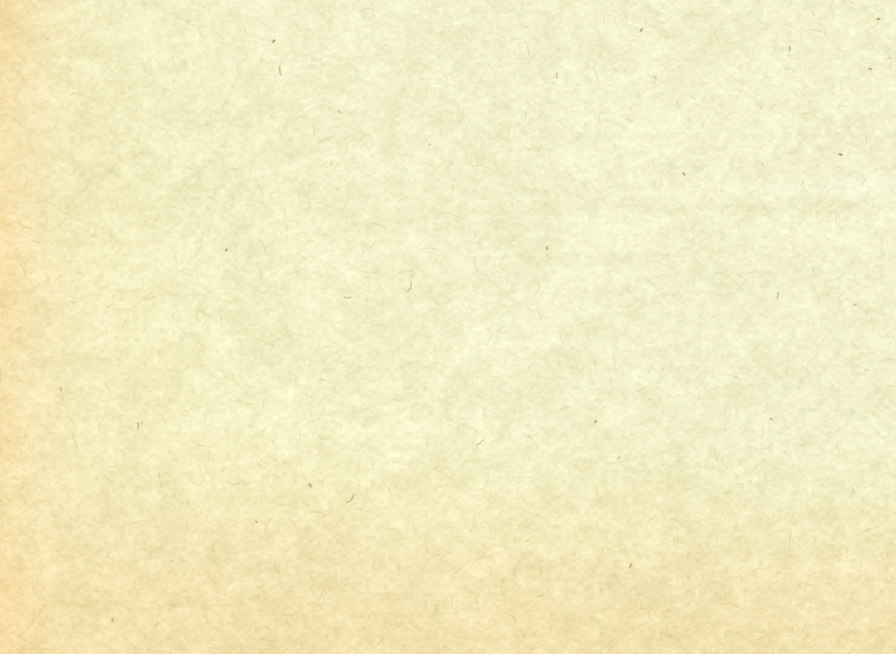
Give the GLSL for this texture, as a Shadertoy shader.

```glsl
// Aged cream paper: soft mottling and a crisp fibrous tooth from value noise,
// short faint fibres and brown flecks scattered on jittered grids,
// warm yellowing toward the left and bottom edges, and a faint crease.

vec3 hash3(vec2 p) {
    vec3 q = fract(p.xyx * vec3(0.1031, 0.1030, 0.0973));
    q += dot(q, q.yxz + 33.33);
    return fract((q.xxy + q.yzz) * q.zyx);
}

float noise(vec2 p) {
    vec2 cell = floor(p), f = fract(p);
    f = f * f * (3.0 - 2.0 * f);
    float low = mix(hash3(cell).x, hash3(cell + vec2(1, 0)).x, f.x);
    float high = mix(hash3(cell + vec2(0, 1)).x, hash3(cell + vec2(1, 1)).x, f.x);
    return mix(low, high, f.y);
}

// Layered noise, centred on zero
float fbm(vec2 p) {
    float sum = 0.0, amp = 0.5;
    for (int i = 0; i < 5; i++) {
        sum += amp * (noise(p) - 0.5);
        p = mat2(1.6, 1.2, -1.2, 1.6) * p + 17.3;
        amp *= 0.62;
    }
    return sum;
}

// Slightly bent strands, one per grid cell; share is the fraction of cells in use
float strands(vec2 p, float scale, float halfLength, float width, float share, float seed) {
    vec2 home = floor(p * scale);
    float cover = 0.0;
    for (int j = -1; j <= 1; j++)
    for (int i = -1; i <= 1; i++) {
        vec2 cell = home + vec2(i, j);
        vec3 place = hash3(cell + seed);
        vec3 form = hash3(cell + seed + 71.7);
        if (form.z > share) continue;
        float angle = place.z * 6.2832, c = cos(angle), s = sin(angle);
        vec2 q = mat2(c, -s, s, c) * (p - (cell + place.xy) / scale);
        float reach = halfLength * (0.3 + 0.7 * form.x);
        float along = min(abs(q.x), reach);
        q.y += (form.y - 0.5) * 0.7 * along * along / reach;
        float d = length(vec2(abs(q.x) - along, q.y));
        float ink = 1.0 - smoothstep(0.0, width + 0.0018, d);
        cover = max(cover, ink * (0.2 + 0.8 * place.x));
    }
    return cover;
}

void mainImage(out vec4 fragColor, in vec2 fragCoord) {
    vec2 uv = fragCoord / iResolution.xy;
    vec2 p = fragCoord / iResolution.y;

    // Cream base, yellowed at the left and bottom
    float wobble = 0.04 * fbm(p * 5.0);
    float left = max(uv.x + wobble, 0.0);
    float bottom = max(uv.y + 2.0 * wobble, 0.0);
    vec3 color = mix(vec3(0.960, 0.936, 0.758), vec3(0.952, 0.948, 0.803),
                     smoothstep(0.0, 0.8, uv.x * 0.7 + uv.y * 0.4));
    color = mix(color, vec3(0.954, 0.880, 0.670), 0.80 * (1.0 - smoothstep(0.0, 0.38, bottom)));
    color = mix(color, vec3(0.972, 0.855, 0.625), 0.62 * exp(-left * 24.0) + 0.14 * exp(-left * 7.0));

    // Faint clouds, fibrous blotches and paper tooth
    float clouds = fbm(p * vec2(4.0, 6.0) + 3.1);
    float blotches = fbm(p * vec2(30.0, 38.0) + 41.0);
    float felt = noise(p * vec2(75.0, 105.0) + 23.0) - 0.5;
    float tooth = noise(p * vec2(135.0, 175.0)) + noise(p * vec2(230.0, 290.0) + 9.0) - 1.0;
    float tone = 0.048 * clouds + 0.085 * blotches + 0.022 * felt + 0.046 * tooth;
    color += tone * vec3(0.68, 0.78, 1.08);

    // Horizontal crease: light ridge on the right above a thin shadow
    float ridge = exp(-pow((p.y - 0.715 + wobble * 0.3) / 0.018, 2.0)) * smoothstep(0.76, 1.0, uv.x);
    float shadow = exp(-pow((p.y - 0.682 + wobble * 0.3) / 0.010, 2.0)) * smoothstep(0.35, 0.7, uv.x);
    color += ridge * vec3(0.018, 0.022, 0.045) - shadow * vec3(0.012, 0.013, 0.020);

    // Pale and tan fibres pressed into the sheet
    float shortTan = strands(p, 52.0, 0.008, 0.0006, 0.60, 5.0);
    float longTan = strands(p, 24.0, 0.016, 0.0004, 0.35, 131.0);
    float pale = strands(p, 46.0, 0.010, 0.0008, 0.70, 257.0);
    color -= (0.058 * shortTan + 0.060 * longTan) * vec3(0.75, 0.85, 1.20);
    color += 0.034 * pale * vec3(0.6, 0.7, 1.1);

    // Sparse brown flecks and a few longer slivers
    float flecks = strands(p, 14.0, 0.0022, 0.0012, 0.10, 389.0);
    float slivers = strands(p, 9.0, 0.008, 0.0006, 0.10, 523.0);
    color = mix(color, vec3(0.62, 0.47, 0.22), 0.80 * flecks);
    color = mix(color, vec3(0.68, 0.56, 0.30), 0.60 * slivers);

    fragColor = vec4(clamp(color, 0.0, 1.0), 1.0);
}
```
